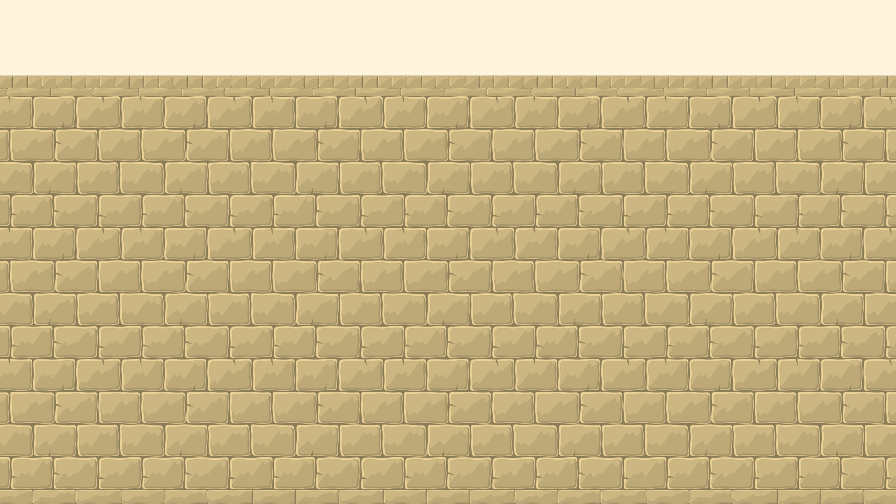
Give the GLSL for this texture, as a Shadertoy shader.

```glsl
// Lengths are in percent of the canvas height, y pointing down
#define WALL_TOP 15.0
#define LEDGE_TOP 17.5
#define COURSE_TOP 19.1
#define COURSE_H 6.51
#define STONE_W 8.68
#define CAP_W 2.894
#define BEVEL 0.25
#define LIT_BIAS -0.06
#define SKY vec3(1.0, 0.955, 0.87)
#define HIGHLIGHT vec3(0.92, 0.82, 0.59)
#define FACE vec3(0.74, 0.66, 0.47)
#define MORTAR vec3(0.55, 0.49, 0.35)

const float TAU = 6.2832;

vec2 hash2(vec2 id) {
    return fract(sin(vec2(dot(id, vec2(12.7, 78.2)), dot(id, vec2(39.3, 11.1))) + 1.7) * 437.5);
}

float roundBox(vec2 p, vec2 halfSize, float radius) {
    vec2 d = abs(p) - halfSize + radius;
    return length(max(d, 0.0)) + min(max(d.x, d.y), 0.0) - radius;
}

float cover(float d, float aa) {
    return smoothstep(0.5 * aa, -0.5 * aa, d);
}

// Short tapered crack running inward from one edge
float crackDistance(vec2 p, vec2 halfSize, vec2 rnd, bool fromSide) {
    float side = rnd.x > 0.6 ? 1.0 : -1.0;
    vec2 start = fromSide ? vec2(-halfSize.x, (rnd.y - 0.5) * halfSize.y)
                          : vec2((rnd.y * 1.6 - 0.8) * halfSize.x, side * halfSize.y);
    vec2 run = fromSide ? vec2(1.15, 0.35) : vec2(0.3, -side * 1.15);
    float t = clamp(dot(p - start, run) / dot(run, run), 0.0, 1.0);
    return length(p - start - run * t) - 0.17 * (1.0 - t);
}

// One bevelled stone, p measured from its centre
vec3 stone(vec2 p, vec2 size, vec2 id, float aa) {
    vec2 rnd = hash2(id);
    vec2 halfSize = 0.5 * size;
    float scale = clamp(size.y / COURSE_H, 0.4, 1.0);
    float bevel = BEVEL * scale;

    // Hand-cut outline: slight skew and wavy edges
    vec2 q = p + (rnd - 0.5) * 0.07 * scale * p.yx;
    q += 0.07 * scale * sin(p.yx * vec2(1.5, 1.2) + TAU * rnd);

    // Light rim, shaded lower right edge, flat face
    float rim = roundBox(q + 0.3 * bevel, halfSize - 0.65 * bevel, 2.2 * bevel);
    float body = roundBox(q - 0.3 * bevel, halfSize - 1.65 * bevel, 2.4 * bevel);
    float top = roundBox(q + 0.35 * bevel, halfSize - 2.25 * bevel, 2.4 * bevel);
    vec3 color = mix(MORTAR, HIGHLIGHT, cover(rim, aa));
    color = mix(color, FACE * 0.88, cover(body, aa));
    color = mix(color, FACE, cover(max(top, body), aa));

    // Lit patch with a ragged diagonal border
    float border = 0.65 * p.x / size.x + p.y / size.y - LIT_BIAS;
    border += 0.09 * sin(1.5 * p.x + TAU * rnd.x);
    border += 0.05 * sin(3.9 * p.x + 2.2 * p.y + TAU * rnd.y);
    float lit = cover(border * size.y, aa) * cover(max(top, body), aa);
    color = mix(color, FACE * 1.08, lit);

    if (scale > 0.9 && rnd.x > 0.3) {
        float crack = crackDistance(q, halfSize - bevel, rnd, mod(id.y, 2.0) > 0.5);
        color = mix(color, MORTAR, cover(crack, aa));
    }
    return color;
}

// Row of stones; the pattern repeats every three stones and four rows
vec3 stoneRow(vec2 p, vec2 size, float firstJoint, float row, float aa) {
    float x = (p.x - firstJoint) / size.x;
    x += 0.02 * sin(TAU * x / 3.0 + 1.9 * mod(row, 4.0));
    vec2 id = mod(vec2(floor(x), row), vec2(3.0, 4.0));
    vec2 local = vec2((fract(x) - 0.5) * size.x, p.y - 0.5 * size.y);
    return stone(local, size, id, aa);
}

void mainImage(out vec4 fragColor, in vec2 fragCoord) {
    float aa = 100.0 / iResolution.y;
    vec2 p = vec2(fragCoord.x, iResolution.y - fragCoord.y) * aa;
    vec3 color;

    if (p.y < LEDGE_TOP) {
        // Small cap stones
        vec2 size = vec2(CAP_W, LEDGE_TOP - WALL_TOP);
        color = stoneRow(p - vec2(0.0, WALL_TOP), size, 2.55, 1.0, aa);
    } else if (p.y < COURSE_TOP) {
        // Thin ledge
        vec2 size = vec2(STONE_W, COURSE_TOP - LEDGE_TOP);
        color = stoneRow(p - vec2(0.0, LEDGE_TOP), size, 1.3, 2.0, aa);
    } else {
        // Main courses, the last one cut low by the ground
        float row = min(floor((p.y - COURSE_TOP) / COURSE_H), 12.0);
        float rowTop = COURSE_TOP + row * COURSE_H;
        float height = min(COURSE_H, 100.0 - rowTop);
        float firstJoint = STONE_W * (mod(row, 2.0) < 0.5 ? 0.755 : 0.245);
        color = stoneRow(p - vec2(0.0, rowTop), vec2(STONE_W, height), firstJoint, row, aa);
    }

    color = mix(color, SKY, cover(p.y - WALL_TOP, aa));
    fragColor = vec4(color, 1.0);
}
```
